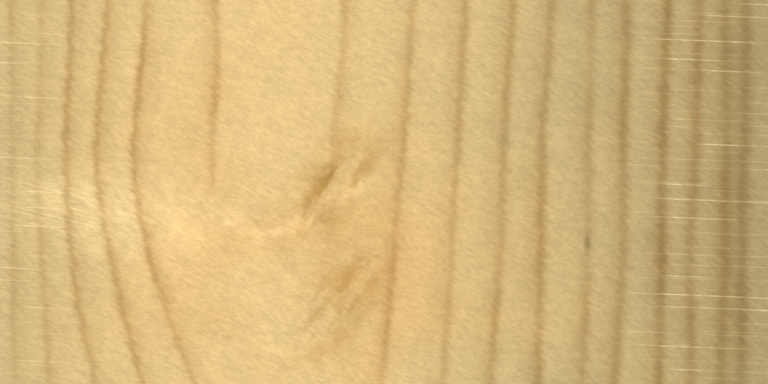
A Shadertoy shader for this texture:

```glsl
// Planed softwood board: pale middle, soft growth lines that bend around
// a closed arch, a smudged knot, fine slanted fibres and saw scratches.
// Lines are looped distance bands; the rest is layered value noise.

const vec3 PALE_WOOD  = vec3(0.935, 0.805, 0.56);
const vec3 WARM_WOOD  = vec3(0.89, 0.735, 0.48);
const vec3 EDGE_WOOD  = vec3(0.765, 0.685, 0.485);
const vec3 LATE_TINT  = vec3(0.82, 0.745, 0.65);  // multiplies wood in dark lines
const vec3 KNOT_TINT  = vec3(0.85, 0.78, 0.64);
const vec3 SHEEN      = vec3(0.10, 0.10, 0.09);   // added where fibres shine
const float PALE_CENTRE = 0.68;
const int RIGHT_LINES = 10;
const int LEFT_LINES = 5;
const float FIBRE_AMOUNT = 0.085;
const float GRAIN_AMOUNT = 0.055;
const float SCRATCH_ROWS = 21.0;

float hash(vec2 p) {
    return fract(sin(dot(p, vec2(127.1, 311.7))) * 43758.5453);
}

float noise(vec2 p) {
    vec2 i = floor(p), f = fract(p);
    f = f * f * (3.0 - 2.0 * f);
    return mix(mix(hash(i), hash(i + vec2(1, 0)), f.x),
               mix(hash(i + vec2(0, 1)), hash(i + vec2(1, 1)), f.x), f.y);
}

float fbm(vec2 p) {
    float sum = 0.0, amp = 0.5;
    for (int i = 0; i < 4; i++) {
        sum += amp * noise(p);
        p = p * 2.03 + 17.3;
        amp *= 0.5;
    }
    return sum / 0.9375;
}

vec2 turn(vec2 p, float a) {
    return vec2(cos(a) * p.x + sin(a) * p.y, cos(a) * p.y - sin(a) * p.x);
}

float blob(vec2 p, vec2 radius) {
    p /= radius;
    return exp(-dot(p, p));
}

// Dark core with a long faint tail on the negative side.
float lateBand(float d, float width) {
    float tail = d < 0.0 ? width * 3.5 : width * 1.5;
    return 0.55 * exp(-d * d / (width * width)) + 0.45 * exp(-d * d / (tail * tail));
}

float growthLines(vec2 p) {
    float dark = 0.0;
    for (int i = 0; i < RIGHT_LINES; i++) {
        float k = float(i);
        float x = 1.05 + 0.135 * k - 0.0039 * k * k + 0.018 * (hash(vec2(k, 3.0)) - 0.5);
        float lean = 0.075 * exp(-1.8 * (x - 1.05));
        float wobble = 0.018 * (noise(vec2(p.y * 3.0, k * 7.3)) - 0.5);
        float strength = mix(0.55, 0.95, k / 9.0) * mix(0.7, 1.1, hash(vec2(k, 8.0)));
        strength *= 0.7 + 0.5 * noise(vec2(p.y * 6.0, k * 3.1 + 70.0));
        dark += strength * lateBand(p.x - x - lean * (p.y - 0.5) - wobble, 0.010 + 0.0007 * k);
    }
    float low = pow(max(0.6 - p.y, 0.0) / 0.6, 1.6);
    float high = smoothstep(0.55, 1.05, p.y);
    for (int i = 0; i < LEFT_LINES; i++) {
        float k = float(i);
        float x = 0.345 - 0.095 * k + 0.004 * k * k;
        float bend = 0.17 * pow(x / 0.345, 1.2) * low + 0.04 * high * x / 0.345;
        float wobble = 0.012 * (noise(vec2(p.y * 4.0, k * 5.1 + 40.0)) - 0.5);
        float strength = k < 2.5 ? 0.65 : 0.36;
        strength *= 0.65 + 0.6 * noise(vec2(p.y * 6.0, k * 4.3 + 90.0));
        dark += strength * lateBand(x + bend + wobble - p.x, 0.0095);
    }
    return dark;
}

// Thin pale strokes in jittered rows, broken along their length.
float scratches(vec2 p, float rows, float slope, float px) {
    float v = (p.y + slope * p.x) * rows;
    float row = floor(v);
    float d = abs(fract(v) - mix(0.25, 0.75, hash(vec2(row, 5.0)))) / rows;
    float stroke = 1.0 - smoothstep(0.0, 0.0012 + px, d);
    float breaks = smoothstep(0.3, 0.8, noise(vec2(p.x * 9.0, row * 3.7)));
    return stroke * breaks * (0.4 + 0.8 * noise(vec2(p.x * 70.0, row * 1.7)));
}

void mainImage(out vec4 fragColor, in vec2 fragCoord) {
    float px = 1.0 / iResolution.y;
    vec2 p = fragCoord * px;
    float cloud = fbm(p * vec2(4.0, 5.0));
    float mottle = fbm(p * 22.0 + 5.0);

    // Broad tone: pale middle, greyer sides, warm lower centre
    float fall = (p.x - PALE_CENTRE) / (p.x < PALE_CENTRE ? 0.72 : 0.70);
    vec3 col = mix(EDGE_WOOD, PALE_WOOD, exp(-fall * fall));
    float warm = blob(p - vec2(0.82, 0.3), vec2(0.5, 0.55));
    col = mix(col, WARM_WOOD, warm * smoothstep(0.25, 0.75, cloud));
    col *= 1.0 - 0.09 * smoothstep(1.75, 2.0, p.x);
    col *= 0.95 + 0.05 * cloud + 0.05 * mottle;

    // Growth lines with fibre-frayed edges, and the arch closed at its foot
    vec2 fibreSpace = turn(p, -0.55);
    float fray = noise(fibreSpace * vec2(30.0, 110.0)) - 0.5;
    float dark = growthLines(p + vec2(0.010 * fray, 0.0));
    vec2 q = p - vec2(0.69 + 0.035 * smoothstep(0.45, 1.0, p.y), 0.55);
    q.x += 0.03 * (noise(vec2(p.y * 3.5, 9.0)) - 0.5) + 0.010 * fray;
    float arch = length(vec2(q.x, min(q.y, 0.0))) - 0.148 - 0.016 * p.y + 0.02 * (cloud - 0.5);
    float side = smoothstep(-0.12, 0.08, q.y) * (q.x < 0.0 ? 0.55 : 0.42);
    dark += side * (0.6 + 0.7 * noise(p * vec2(2.0, 8.0))) * lateBand(-arch, 0.010);
    col *= mix(vec3(1.0), LATE_TINT, min(dark, 1.1));

    // Knot smudges, blotched and slanted, and one small fleck
    float blotch = fbm(turn(p, 0.9) * vec2(14.0, 30.0));
    float knot = 1.1 * blob(turn(p - vec2(0.87, 0.52), 0.9), vec2(0.14, 0.065))
               + 0.7 * blob(turn(p - vec2(0.89, 0.22), 1.0), vec2(0.17, 0.075));
    col *= mix(vec3(1.0), KNOT_TINT, knot * (0.15 + smoothstep(0.32, 0.72, blotch)));
    col *= 1.0 - 0.15 * blob(p - vec2(1.53, 0.37), vec2(0.008, 0.025));

    // Shine across the bent fibres, under the arch and beside the knot
    float shine = 0.75 * blob(turn(p - vec2(0.30, 0.44), -0.2), vec2(0.30, 0.11));
    float rim = exp(-pow((arch - 0.008) / 0.022, 2.0)) * smoothstep(0.0, -0.10, q.y);
    shine += 0.5 * rim * smoothstep(0.3, 0.7, mottle);
    shine += 0.7 * blob(turn(p - vec2(0.93, 0.51), 0.7), vec2(0.05, 0.018));
    float glint = noise(turn(p, -0.55) * vec2(28.0, 90.0));
    col += SHEEN * shine * (0.4 + 0.6 * glint + 0.5 * mottle);

    // Fine slanted fibres and a crisper short grain
    float fibre = 0.55 * noise(fibreSpace * vec2(45.0, 130.0))
                + 0.45 * noise(fibreSpace * vec2(95.0, 190.0) + 31.0);
    float grain = noise(turn(p, -0.3) * vec2(120.0, 230.0) + 11.0);
    col *= 1.0 + FIBRE_AMOUNT * (fibre - 0.5) + GRAIN_AMOUNT * (grain - 0.5);

    // Saw scratches near both ends
    float ends = smoothstep(1.55, 1.8, p.x) + 0.7 * smoothstep(0.25, 0.02, p.x);
    float marks = ends * scratches(p, SCRATCH_ROWS, 0.04, px);
    marks += 0.35 * ends * scratches(p + 3.0, 47.0, 0.035, px);
    marks += 0.5 * blob(p - vec2(0.10, 0.44), vec2(0.22, 0.13)) * scratches(p, 60.0, 0.25, px);
    col += 0.15 * marks;

    fragColor = vec4(clamp(col, 0.0, 1.0), 1.0);
}
```
